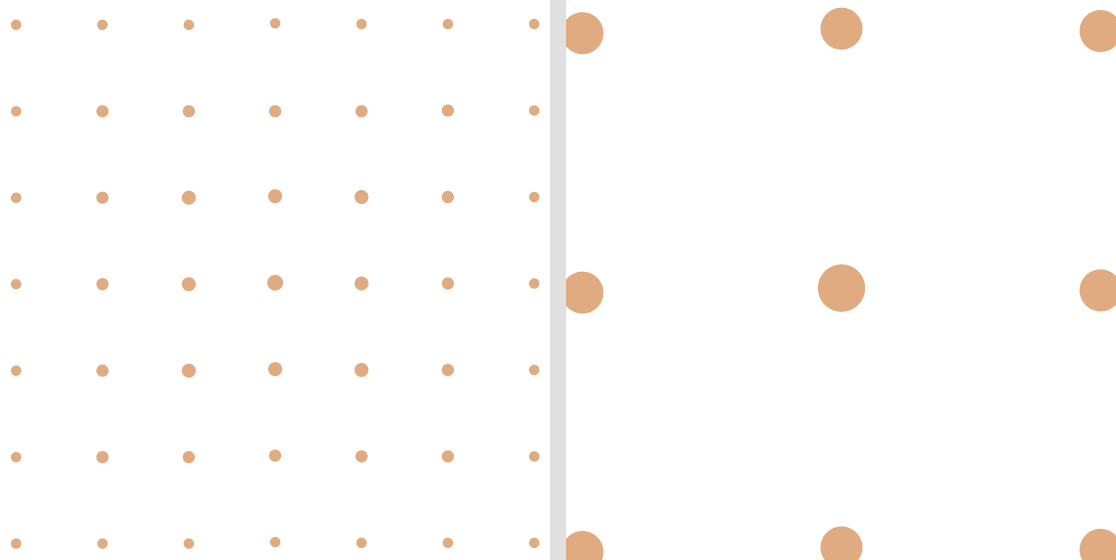
Left, the full canvas; right, a detail of the centre.
This pattern is drawn by a WebGL 1 fragment shader. Its source:

```glsl
precision highp float;

uniform vec2 u_resolution;

// Lengths are fractions of the canvas height.
const vec3 PAPER = vec3(1.0);
const vec3 DOT_COLOR = vec3(0.88, 0.67, 0.50);
const vec2 PITCH = vec2(0.1542, 0.1544);
const vec2 GRID_OFFSET = vec2(0.0003, -0.0048);
const float RINGS = 3.0;            // rings of dots around the middle one
const float CENTER_RADIUS = 0.0141;
const float RING_SHRINK = 0.0016;   // radius lost per ring outwards
const float LEFT_DROP = 0.0027;     // vertical misalignment of the columns
const float RIGHT_DROP = 0.0014;

// Downward shift of a dot: each side sags by its own amount.
float columnDrop(vec2 cell) {
  float drop = cell.x < -0.5 ? LEFT_DROP : (cell.x > 0.5 ? RIGHT_DROP : 0.0);
  // The second row sags further at the middle and just right of it.
  bool sagging = abs(cell.y - 2.0) < 0.5 && abs(cell.x - 0.5) < 0.75;
  return sagging ? LEFT_DROP : drop;
}

// Square rings of equal dots, largest in the middle.
float dotRadius(vec2 cell) {
  float ring = max(abs(cell.x), abs(cell.y));
  return CENTER_RADIUS - RING_SHRINK * ring;
}

void main() {
  vec2 p = (gl_FragCoord.xy - 0.5 * u_resolution) / u_resolution.y - GRID_OFFSET;
  float pixel = 1.0 / u_resolution.y;

  // Nearest dot of the finite grid
  vec2 cell = clamp(floor(p / PITCH + 0.5), -RINGS, RINGS);
  vec2 center = cell * PITCH - vec2(0.0, columnDrop(cell));

  float dist = length(p - center) - dotRadius(cell);
  float coverage = clamp(0.5 - dist / pixel, 0.0, 1.0);
  gl_FragColor = vec4(mix(PAPER, DOT_COLOR, coverage), 1.0);
}
```
